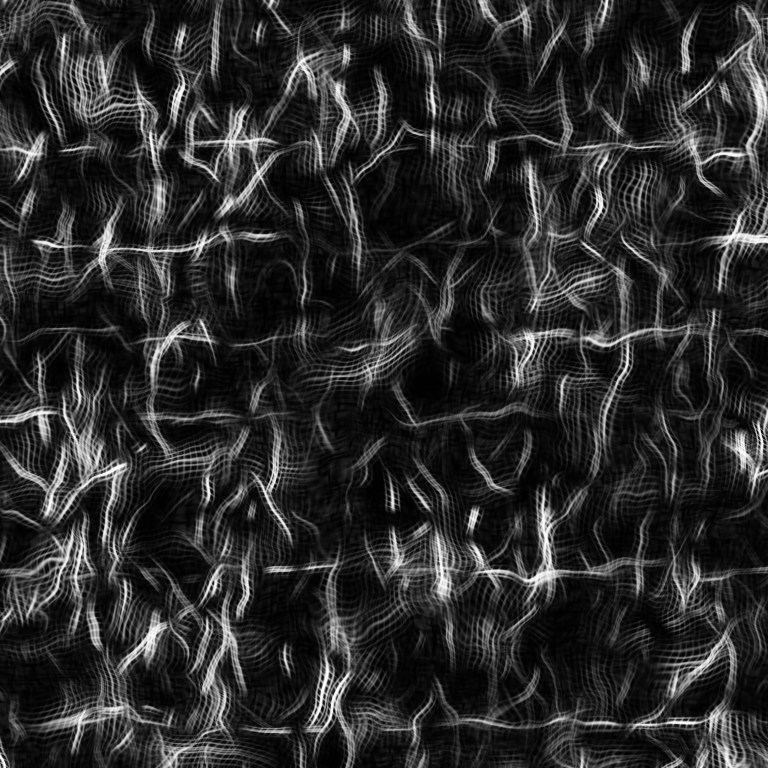
Reproduce this texture procedurally as a WebGL 1 fragment shader.

```glsl
precision highp float;
// Scattered bundles of fine white filaments, mostly upright, on black.

uniform vec2 u_resolution;

float hash(vec2 p) {
  vec3 q = fract(vec3(p.xyx) * 0.1031);
  q += dot(q, q.yzx + 33.33);
  return fract((q.x + q.y) * q.z);
}

float noise(vec2 p) {
  vec2 i = floor(p), f = fract(p);
  f = f * f * (3.0 - 2.0 * f);
  return mix(mix(hash(i), hash(i + vec2(1.0, 0.0)), f.x),
             mix(hash(i + vec2(0.0, 1.0)), hash(i + 1.0), f.x), f.y);
}

// One bundle: a bright core, parallel threads and slanted rungs.
float bundle(vec2 q, float halfLength, float width, float seed) {
  float along = q.y / halfLength;
  float taper = 1.0 - smoothstep(0.35, 1.0, abs(along));
  if (taper <= 0.0 || abs(q.x) > width * 4.0) return 0.0;

  float bend = noise(vec2(q.y * 28.0, seed)) - 0.5;
  float across = q.x + bend * 0.014 + (seed / 50.0 - 1.0) * 0.012 * along * along;
  float envelope = exp(-across * across / (width * width));

  float wobble = noise(vec2(q.y * 45.0, seed + 7.0)) * 4.0;
  float threads = pow(0.5 + 0.5 * cos(across * 820.0 + wobble + seed), 3.0);
  float rungs = pow(0.5 + 0.5 * cos(q.y * 720.0 + across * 420.0 + wobble), 4.0);
  float core = exp(-pow(across / 0.0019, 2.0));
  float broken = smoothstep(0.15, 0.8, noise(vec2(q.y * 38.0, seed + 19.0)));
  return taper * broken * (envelope * (threads + 0.4 * rungs) + 0.8 * core);
}

// Bundles on a jittered grid; rowSnap pulls them onto shared rows.
float strokes(vec2 p, float cell, float seed, float lean, float spread,
              float width, float rowSnap) {
  vec2 home = floor(p / cell);
  float sum = 0.0;
  for (int y = -1; y <= 1; y++) {
    for (int x = -1; x <= 1; x++) {
      vec2 id = home + vec2(float(x), float(y));
      vec2 key = id + seed * 17.0 + 60.0;
      vec2 offset = vec2(hash(key), hash(key + 31.7));
      offset.y = mix(offset.y, hash(vec2(key.y, seed)), rowSnap);
      float angle = lean + spread * (hash(key + 53.1) * 2.0 - 1.0);
      float s = sin(angle), c = cos(angle);
      vec2 d = p - (id + offset) * cell;
      vec2 q = vec2(c * d.x - s * d.y, s * d.x + c * d.y);
      float halfLength = cell * mix(0.45, 0.98, hash(key + 71.3));
      float strength = hash(key + 97.9);
      sum += (0.2 + 1.5 * strength * strength)
           * bundle(q, halfLength, width, hash(key + 11.9) * 100.0);
    }
  }
  return sum;
}

void main() {
  vec2 p = gl_FragCoord.xy / u_resolution.y;

  // Gentle warp so that the filaments kink and drift
  vec2 w = p + 0.022 * (vec2(noise(p * 13.0), noise(p * 13.0 + 40.0)) - 0.5);
  w += 0.006 * (vec2(noise(p * 48.0 + 9.0), noise(p * 48.0 + 80.0)) - 0.5);

  // Sharp bundles: upright, diagonal and lying in rows
  float light = strokes(w, 0.10, 1.0, 0.06, 0.18, 0.007, 0.0);
  light += strokes(w, 0.12, 2.0, 0.08, 0.22, 0.008, 0.0);
  light += 0.9 * strokes(w, 0.11, 3.0, 0.62, 0.32, 0.007, 0.0);
  light += 0.6 * strokes(w, 0.09, 4.0, -0.55, 0.35, 0.006, 0.0);
  light += 0.9 * strokes(w, 0.155, 5.0, 1.52, 0.10, 0.006, 0.93);

  // Wide dim bundles fill the space between
  light += 0.34 * strokes(w, 0.10, 6.0, 0.05, 0.20, 0.022, 0.0);
  light += 0.28 * strokes(w, 0.11, 7.0, 1.45, 0.35, 0.020, 0.3);

  // Dark clearings and a faint woven hatch
  light *= 0.35 + 1.3 * smoothstep(0.15, 0.85, noise(p * 9.0 + 21.0));
  float hatch = noise(w * vec2(330.0, 90.0)) * noise(w * vec2(80.0, 330.0) + 50.0);
  light += 0.16 * hatch * noise(p * 16.0 + 5.0);

  float tone = 1.0 - exp(-1.35 * light);
  gl_FragColor = vec4(vec3(tone), 1.0);
}
```
